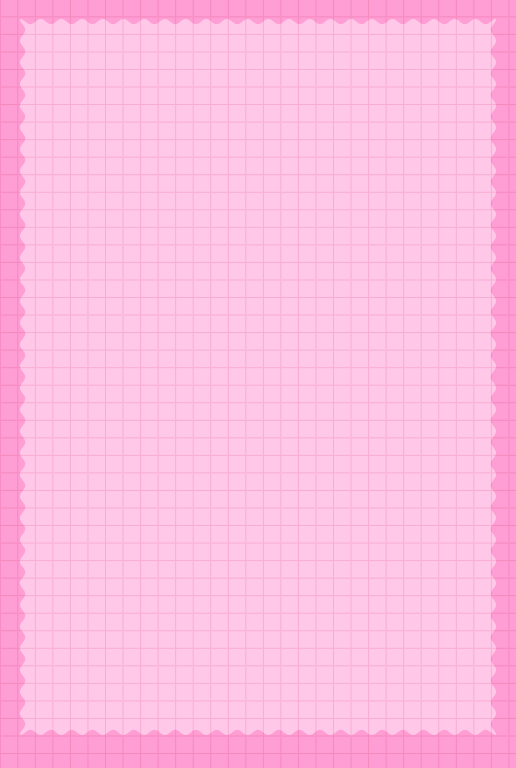
Write a WebGL 1 fragment shader that draws this background.

```glsl
precision highp float;
// A pale pink sheet with a wavy, scalloped rim on a deeper pink backdrop,
// all ruled with a fine square grid. The rim is a box whose sides are
// displaced by cosines; grid lines are box-filtered so they stay crisp.

uniform vec2 u_resolution;

const float TAU = 6.2831853;
const vec2 CANVAS = vec2(516.0, 768.0);

// Signed distance to the scalloped sheet, negative inside.
float scallopedSheet(vec2 p) {
  vec2 halfSize = vec2(238.0, 358.0);
  vec2 q = abs(p - vec2(258.0, 391.0));
  // Whole scallops per side: 23 across and 33 down, with a crest at each corner.
  vec2 phase = TAU * (halfSize - q) * vec2(23.0, 33.0) / (2.0 * halfSize);
  vec2 rim = halfSize - 2.6 + 2.6 * cos(phase.yx);
  vec2 slope = 0.75 * sin(phase.yx);
  vec2 d = (q - rim) / sqrt(1.0 + slope * slope);
  return max(d.x, d.y);
}

// Share of the pixel covered by grid lines, per axis.
vec2 gridCoverage(vec2 p, vec2 pixel) {
  float spacing = 17.54;
  float halfWidth = 0.5;
  vec2 d = mod(p - vec2(193.2, 382.8) + 0.5 * spacing, spacing) - 0.5 * spacing;
  vec2 overlap = min(d + 0.5 * pixel, halfWidth) - max(d - 0.5 * pixel, -halfWidth);
  return clamp(overlap / pixel, 0.0, 1.0);
}

void main() {
  vec2 pixel = CANVAS / u_resolution;
  vec2 p = gl_FragCoord.xy * pixel;

  // Sheet over backdrop, with a one-pixel soft edge.
  float sheet = clamp(0.5 - scallopedSheet(p) / max(pixel.x, pixel.y), 0.0, 1.0);
  vec3 color = mix(vec3(1.0, 0.62, 0.83), vec3(1.0, 0.785, 0.91), sheet);

  // Grid lines, fainter on the sheet.
  vec2 lines = gridCoverage(p, pixel);
  float strength = mix(0.42, 0.30, sheet);
  color = mix(color, vec3(0.90, 0.42, 0.62), strength * max(lines.x, lines.y));

  gl_FragColor = vec4(color, 1.0);
}
```
